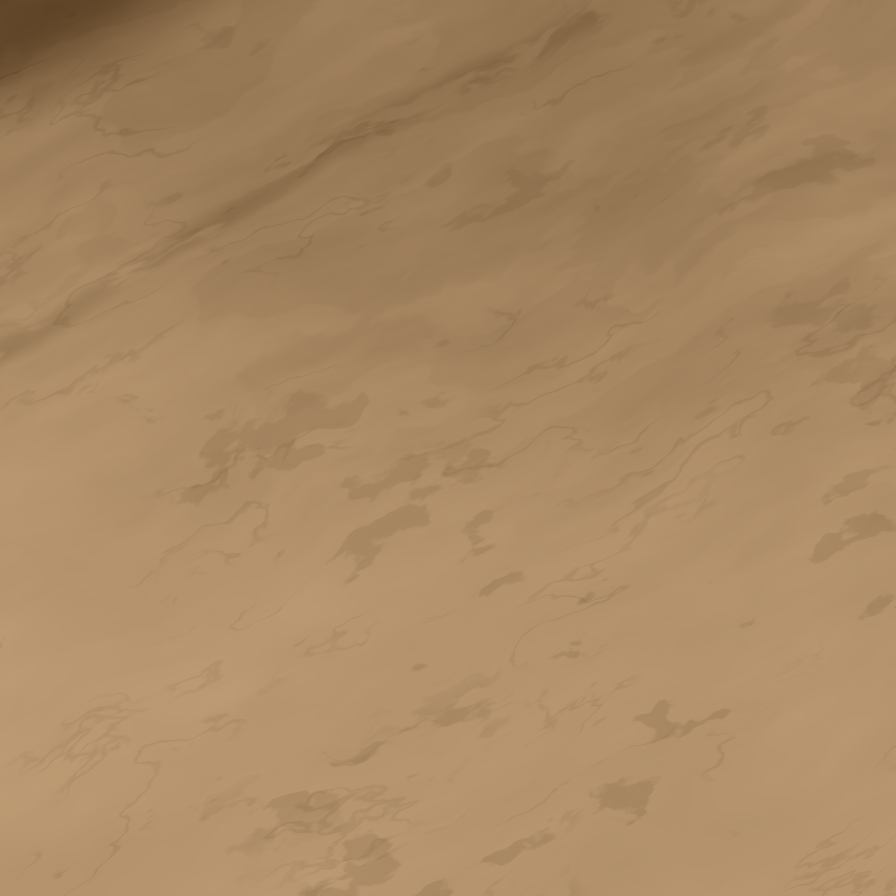
Write a WebGL 2 fragment shader that draws this texture.

```glsl
#version 300 es
precision highp float;

uniform vec2 u_resolution;
out vec4 fragColor;

const vec3 LIGHT_SAND = vec3(0.725, 0.595, 0.442);
const vec3 DARK_SAND = vec3(0.43, 0.32, 0.20);

float hash(vec2 p) {
  vec3 q = fract(vec3(p.xyx) * 0.1031);
  q += dot(q, q.yzx + 33.33);
  return fract((q.x + q.y) * q.z);
}

float noise(vec2 p) {
  vec2 cell = floor(p);
  vec2 f = fract(p);
  f = f * f * f * (f * (f * 6.0 - 15.0) + 10.0);
  float low = mix(hash(cell), hash(cell + vec2(1, 0)), f.x);
  float high = mix(hash(cell + vec2(0, 1)), hash(cell + vec2(1, 1)), f.x);
  return mix(low, high, f.y);
}

float fbm(vec2 p) {
  float sum = 0.0;
  float weight = 0.5;
  for (int i = 0; i < 5; i++) {
    sum += weight * noise(p);
    p = mat2(1.6, 1.2, -1.2, 1.6) * p + 17.3;
    weight *= 0.5;
  }
  return sum / 0.97;
}

vec2 rotate(vec2 p, float angle) {
  float c = cos(angle);
  float s = sin(angle);
  return vec2(c * p.x + s * p.y, c * p.y - s * p.x);
}

float segmentDistance(vec2 p, vec2 a, vec2 b) {
  vec2 along = b - a;
  float t = clamp(dot(p - a, along) / dot(along, along), 0.0, 1.0);
  return length(p - a - along * t);
}

// Soft band around a segment, fading to zero at the given width
float band(vec2 p, vec2 a, vec2 b, float width) {
  return 1.0 - smoothstep(0.0, width, segmentDistance(p, a, b));
}

// Elongated chips, gathered in clusters by a coverage value from 0 to 1
float flecks(vec2 grain, vec2 scale, float coverage) {
  float n = fbm(grain * scale);
  float threshold = mix(0.80, 0.50, coverage);
  return smoothstep(threshold, threshold + 0.09, n);
}

// Thin wavering lines where the noise crosses its middle value
float veins(vec2 grain, vec2 scale, float width) {
  return 1.0 - smoothstep(0.0, width, abs(fbm(grain * scale) - 0.5));
}

void main() {
  vec2 uv = gl_FragCoord.xy / u_resolution;
  vec2 warp = vec2(fbm(uv * 5.0 + 3.1), fbm(uv * 5.0 + 41.7)) - 0.5;
  vec2 bent = uv + warp * 0.07;
  vec2 grain = rotate(bent, 0.47);

  // Broad light falloff and cloudy staining
  float darkness = 0.36 * smoothstep(0.18, 1.0, uv.y + 0.03 * uv.x);
  darkness += 0.05 * uv.x * (1.0 - uv.y);
  darkness += 0.07 * band(bent, vec2(0.35, 0.74), vec2(0.75, 0.84), 0.24);
  darkness -= 0.10 * smoothstep(0.6, 1.0, uv.x) * smoothstep(0.5, 0.8, uv.y);
  darkness += 0.20 * (fbm(grain * vec2(3.0, 7.0) + 8.0) - 0.5);

  // Fine brushed streaks, stronger in the upper half
  float upper = smoothstep(0.25, 0.7, uv.y);
  float streak = fbm(grain * vec2(9.0, 42.0) + 20.0) - 0.5;
  darkness += streak * mix(0.06, 0.15, upper);
  float layer = fbm(grain * vec2(5.0, 17.0) + 60.0);
  darkness += 0.06 * upper * smoothstep(0.50, 0.56, layer);

  // Scattered chips and broken veins
  float cluster = smoothstep(0.42, 0.72, fbm(uv * vec2(4.0, 6.0) + 12.0));
  float chips = flecks(grain + 5.0, vec2(15.0, 36.0), cluster * 0.75);
  darkness += 0.17 * chips * mix(1.0, 0.6, upper);
  float patches = smoothstep(0.50, 0.66, fbm(grain * vec2(6.0, 10.0) + 31.0));
  darkness += 0.13 * patches * veins(grain + 9.0, vec2(7.0, 24.0), 0.035);

  // Worn band near the bottom
  float worn = band(bent, vec2(0.16, 0.01), vec2(0.52, 0.21), 0.075);
  darkness += 0.17 * worn * flecks(grain + 2.0, vec2(14.0, 32.0), 0.65 + 0.35 * worn);

  // Long diagonal crease
  vec2 creased = uv + warp * 0.045;
  float crease = band(creased, vec2(-0.05, 0.57), vec2(0.44, 0.875), 0.022);
  crease = max(crease, band(creased, vec2(0.44, 0.875), vec2(0.66, 0.985), 0.026));
  float broken = smoothstep(0.38, 0.60, fbm(grain * vec2(13.0, 65.0) + 4.0));
  darkness += 0.22 * crease * broken;

  // Deep shadow in the upper left corner
  float edge = uv.y - 0.845 - 0.42 * uv.x + 0.03 * warp.x;
  float shadow = smoothstep(-0.015, 0.13, edge);
  darkness += 0.75 * shadow * (1.0 - smoothstep(0.10, 0.42, uv.x));

  vec3 color = mix(LIGHT_SAND, DARK_SAND, clamp(darkness, -0.08, 1.25));
  fragColor = vec4(color, 1.0);
}
```
